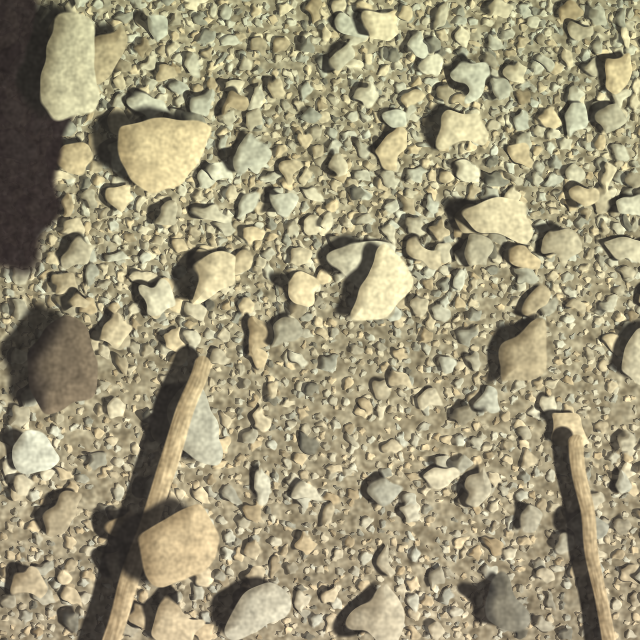
A Shadertoy shader for this texture:

```glsl
// Sunlit stony ground: angular gravel of many sizes, two dry twigs, a dark hollow.
// Jittered grids of rounded polygons are painted from fine to coarse; each stone
// has a bevel lit from the right and throws a shadow to the left.

const vec2 SUN = vec2(0.94, -0.34);            // direction towards the light
const vec3 DARK = vec3(0.17, 0.16, 0.15);
const vec3 MID = vec3(0.55, 0.51, 0.405);
const vec3 LIGHT = vec3(0.90, 0.87, 0.725);
const vec3 HOLLOW = vec3(0.20, 0.17, 0.17);
const vec3 WARM = vec3(1.04, 0.99, 0.93);
const vec3 COOL = vec3(0.95, 1.0, 1.07);
const float EDGE = 0.0018;                     // half width of soft outlines
const float SHADOW_REACH = 0.6;                // in stone half widths
const float WARP = 0.28;                       // roughness of outlines, in cells
const float TAU = 6.28318;

vec3 hash3(vec2 p) {
    vec3 q = fract(p.xyx * vec3(0.1031, 0.1030, 0.0973));
    q += dot(q, q.yxz + 33.33);
    return fract((q.xxy + q.yzz) * q.zyx);
}

float corner(vec2 cell, vec2 offset) {
    return dot(hash3(cell).xy * 2.0 - 1.0, offset);
}

float gradientNoise(vec2 p) {
    vec2 i = floor(p), f = p - i, o = vec2(0.0, 1.0);
    vec2 u = f * f * f * (f * (f * 6.0 - 15.0) + 10.0);
    return mix(mix(corner(i, f), corner(i + o.yx, f - o.yx), u.x),
               mix(corner(i + o.xy, f - o.xy), corner(i + o.yy, f - o.yy), u.x), u.y);
}

// Brightness 0..1 to the colour of dry earth
vec3 earth(float t) {
    return t < 0.5 ? mix(DARK, MID, max(t, 0.0) * 2.0) : mix(MID, LIGHT, t * 2.0 - 1.0);
}

// Rounded polygon: x is 1 on the rim, yz points outwards
vec3 outline(vec2 q, float seed) {
    float sum = 1e-12;
    vec2 slope = vec2(0.0);
    for (int k = 0; k < 6; k++) {
        vec3 rnd = hash3(vec2(float(k) * 7.0, seed));
        float a = (float(k) + 0.8 * rnd.x) * TAU / 6.0;
        vec2 n = vec2(cos(a), sin(a)) / mix(0.72, 1.0, rnd.y);
        float s = max(dot(q, n), 0.0), s2 = s * s;
        sum += s2 * s2 * s2 * s2;
        slope += n * s2 * s2 * s2 * s;
    }
    return vec3(pow(sum, 0.125), slope / (length(slope) + 1e-5));
}

void stone(inout vec3 col, vec2 p, vec2 centre, vec2 size, float angle,
           float seed, float albedo, vec3 tint) {
    vec2 d = p - centre;
    float narrow = min(size.x, size.y), wide = max(size.x, size.y);
    if (dot(d, d) > 4.0 * wide * wide) return;
    mat2 turn = mat2(cos(angle), sin(angle), -sin(angle), cos(angle));
    vec3 rim = outline((d * turn) / size, seed);

    // Shadow on the ground
    float shadowRim = outline(((d + SUN * narrow * SHADOW_REACH) * turn) / size, seed).x;
    float strength = mix(0.55, 0.88, smoothstep(0.005, 0.03, wide));
    col = mix(col, DARK, strength * (1.0 - smoothstep(0.92, 1.14, shadowRim)));

    // Lit body
    vec2 n = turn * (rim.yz / size);
    float lit = dot(n / (length(n) + 1e-4), SUN) * smoothstep(0.3, 1.0, rim.x);
    float t = albedo + (lit > 0.0 ? 0.14 : 0.42) * lit;
    float body = 1.0 - smoothstep(-EDGE, EDGE, (rim.x - 1.0) * narrow);
    col = mix(col, earth(t) * tint, body);
}

// One layer of gravel, denser in the upper half
void scatter(inout vec3 col, vec2 p, float cells, float fill, float seed) {
    vec2 g = p * cells * 2.3 + seed;
    vec2 w = p + WARP / cells * vec2(gradientNoise(g), gradientNoise(g + 41.0));
    vec2 home = floor(w * cells);
    for (int j = -1; j <= 1; j++)
    for (int i = -1; i <= 1; i++) {
        vec2 id = home + vec2(i, j);
        vec3 a = hash3(id + seed), b = hash3(id + seed + 57.0), c = hash3(id + seed + 113.0);
        vec2 centre = (id + 0.5 + 0.6 * (a.xy - 0.5)) / cells;
        if (b.x > fill * mix(0.6, 1.15, smoothstep(0.35, 0.7, centre.y))) continue;
        vec2 size = mix(0.27, 0.5, a.z) / cells * vec2(1.0, mix(0.5, 0.95, b.y));
        float albedo = mix(0.62, 1.04, sqrt(c.x)) - 0.25 * step(0.92, c.y);
        stone(col, w, centre, size, b.z * TAU, c.z * 97.0, albedo, mix(WARM, COOL, c.y));
    }
}

void twig(inout vec3 col, vec2 p, vec2 a, vec2 b, float width) {
    vec2 axis = b - a;
    p.x += 0.012 * gradientNoise(p * 9.0);
    vec2 s = p + SUN * width * 2.0 - a;
    float gap = length(s - axis * clamp(dot(s, axis) / dot(axis, axis), 0.0, 1.0));
    col = mix(col, DARK, 0.88 * (1.0 - smoothstep(width * 1.25, width * 1.7, gap)));
    float h = clamp(dot(p - a, axis) / dot(axis, axis), 0.0, 1.0);
    vec2 d = p - a - axis * h;
    float side = dot(d, SUN) / width;
    float fibre = gradientNoise(vec2(side * 3.0, h * 14.0));
    vec3 wood = earth(0.74 + 0.24 * side + 0.3 * fibre) * WARM;
    col = mix(col, wood, 1.0 - smoothstep(-EDGE, EDGE, length(d) - width));
}

void mainImage(out vec4 fragColor, in vec2 fragCoord) {
    vec2 p = fragCoord / iResolution.y;

    // Soil, then gravel from fine to coarse
    vec3 col = earth(0.64 + 0.35 * gradientNoise(p * 45.0) + 0.3 * gradientNoise(p * 110.0));
    scatter(col, p, 68.0, 1.1, 3.0);
    scatter(col, p, 41.0, 0.85, 19.0);
    scatter(col, p, 24.0, 0.65, 37.0);
    scatter(col, p, 14.0, 0.48, 71.0);

    // Dark hollow at the upper left
    vec2 rough = p + 0.05 * vec2(gradientNoise(p * 13.0), gradientNoise(p * 13.0 + 29.0));
    float hollow = length((rough - vec2(-0.02, 0.8)) / vec2(0.13, 0.24));
    col = mix(col, HOLLOW, 0.95 * (1.0 - smoothstep(0.92, 1.06, hollow)));

    // Large stones and twigs
    scatter(col, p, 8.0, 0.17, 131.0);
    vec2 q = p + 0.012 * vec2(gradientNoise(p * 24.0), gradientNoise(p * 24.0 + 17.0));
    stone(col, q, vec2(0.10, 0.43), vec2(0.075, 0.07), 1.1, 5.0, 0.42, vec3(1.0, 0.97, 1.0));
    stone(col, q, vec2(0.25, 0.765), vec2(0.078, 0.062), 0.5, 11.0, 0.92, WARM);
    stone(col, q, vec2(0.11, 0.90), vec2(0.095, 0.05), 1.5, 23.0, 0.90, vec3(1.0));
    twig(col, p, vec2(0.315, 0.43), vec2(0.165, -0.02), 0.014);
    twig(col, p, vec2(0.90, 0.31), vec2(0.95, -0.02), 0.011);
    stone(col, q, vec2(0.28, 0.14), vec2(0.085, 0.058), 0.6, 31.0, 0.86, WARM);
    stone(col, q, vec2(0.60, 0.555), vec2(0.066, 0.04), 0.95, 43.0, 1.12, vec3(1.02, 1.0, 0.97));

    // Surface grain and slow drift of tone
    float grain = 0.22 * gradientNoise(p * 60.0) + 0.2 * gradientNoise(p * 150.0);
    col *= 1.0 + grain + 0.12 * gradientNoise(p * 5.0);
    col *= mix(vec3(1.02, 0.99, 1.0), vec3(0.99, 1.01, 0.96), p.y);
    fragColor = vec4(clamp(col, 0.0, 1.0), 1.0);
}
```
